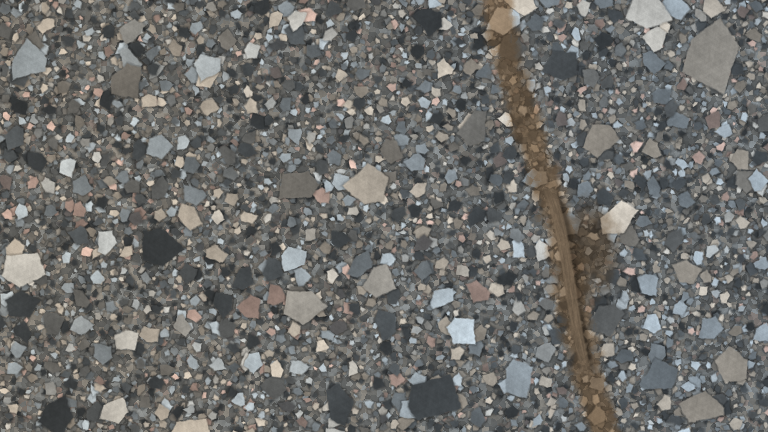
Reproduce this texture procedurally as a Shadertoy shader.

```glsl
const float TAU = 6.28318;
const vec3 COOL = vec3(0.95, 1.01, 1.04);
const vec3 WARM = vec3(1.05, 1.0, 0.92);
const vec3 PINK = vec3(1.12, 0.97, 0.90);
const vec3 SOIL = vec3(0.50, 0.41, 0.31);
const vec3 GROOVE = vec3(0.47, 0.40, 0.32);

vec3 hash3(vec2 p) {
    vec3 q = fract(vec3(p.xyx) * vec3(0.1031, 0.1030, 0.0973));
    q += dot(q, q.yxz + 33.33);
    return fract((q.xxy + q.yzz) * q.zyx);
}

mat2 rotation(float a) {
    return mat2(cos(a), sin(a), -sin(a), cos(a));
}

// Layered sines, roughly -1 to 1
float ripple(vec2 p) {
    float sum = 0.0, amp = 0.5;
    for (int i = 0; i < 4; i++) {
        p = rotation(1.1) * p * 1.7 + 2.3;
        sum += amp * sin(p.x + 1.5 * sin(p.y)) * cos(p.y + sin(p.x * 0.7));
        amp *= 0.72;
    }
    return sum;
}

// Random values of the nearest cell centre
vec3 cellular(vec2 p) {
    vec2 base = floor(p);
    float nearest = 9.0;
    vec3 value = vec3(0.0);
    for (int k = 0; k < 9; k++) {
        vec2 id = base + vec2(k % 3 - 1, k / 3 - 1);
        vec3 h = hash3(id + 71.0);
        float d = length(id + h.xy - p);
        if (d < nearest) { nearest = d; value = hash3(id + 19.0); }
    }
    return value;
}

// Angular chip: five randomly placed cutting planes
float chipDistance(vec2 q, float radius, vec2 seed) {
    float d = -1.0;
    for (int i = 0; i < 5; i++) {
        vec3 h = hash3(seed + float(i) * 17.3);
        float a = (float(i) + 0.55 * h.x) * TAU / 5.0;
        d = max(d, dot(q, vec2(cos(a), sin(a))) - radius * mix(0.6, 1.0, h.y));
    }
    return d;
}

vec3 stoneColor(vec3 h, float lightness) {
    float tone = mix(0.21, 0.80, pow(h.x, lightness));
    vec3 tint = mix(COOL, WARM, smoothstep(0.3, 0.7, h.y));
    tint = mix(tint, PINK, step(0.9, h.z));
    return tone * mix(COOL, tint, smoothstep(0.25, 0.5, tone));
}

// One scattered layer of stones over the colour beneath
vec3 stoneLayer(vec3 color, vec2 p, float size, float density, float lightness, float soft) {
    vec2 g = p / size, base = floor(g);
    for (int k = 0; k < 9; k++) {
        vec2 id = base + vec2(k % 3 - 1, k / 3 - 1);
        vec2 seed = id + floor(size * 5000.0);
        vec3 place = hash3(seed), shape = hash3(seed + 41.0);
        if (place.z > density) continue;
        vec2 q = rotation(shape.x * TAU) * (g - id - 0.15 - 0.7 * place.xy);
        q.x *= mix(0.75, 1.35, shape.y);
        float d = size * chipDistance(q, mix(0.22, 0.44, shape.z), seed);
        vec3 stone = stoneColor(hash3(seed + 83.0), lightness);
        stone *= 1.0 + 0.06 * ripple(p * 55.0 + place.xy * 30.0) + 0.12 * q.y;
        color *= 1.0 - 0.22 * smoothstep(soft * 2.5, 0.0, d);
        color = mix(color, stone, smoothstep(soft, -soft, d));
    }
    return color;
}

// Soil-filled crack with a smooth groove in its lower half
vec3 crack(vec3 color, vec2 p) {
    float t = 1.0 - p.y;
    float side = p.x - (1.15 + 0.255 * t + 0.012 * sin(t * 9.0 + 3.4));
    float ragged = side + 0.012 * ripple(p * 22.0) + 0.012 * (cellular(p * 60.0).x - 0.5);
    float light = dot(color, vec3(0.333));
    vec3 soil = SOIL * (0.42 + 0.95 * light);
    color = mix(color, soil, 0.85 * smoothstep(0.052, 0.018, abs(ragged)));
    float stain = smoothstep(0.1, 0.03, length((p - vec2(1.37, 0.42)) * vec2(1.3, 0.7)) + 0.02 * ripple(p * 30.0));
    color = mix(color, soil * 0.78, 0.75 * stain);
    float span = smoothstep(0.10, 0.2, p.y) * smoothstep(0.58, 0.52, p.y);
    float width = 0.014 + 0.006 * p.y;
    vec3 floorColor = GROOVE * (0.95 + 0.12 * ripple(vec2(side * 160.0, p.y * 18.0)));
    color *= 1.0 - 0.35 * span * smoothstep(0.014, 0.0, abs(side - width));
    return mix(color, floorColor, 0.9 * span * smoothstep(width, width - 0.007, abs(side)));
}

void mainImage(out vec4 fragColor, in vec2 fragCoord) {
    vec2 p = fragCoord / iResolution.y;
    float soft = max(0.0025, 0.7 / iResolution.y);
    vec2 warped = p + 0.0025 * vec2(ripple(p * 45.0), ripple(p * 45.0 + 9.0));

    // Cement and fine grit
    vec3 grit = cellular(warped * 85.0);
    vec3 color = mix(vec3(0.41, 0.41, 0.395), stoneColor(grit, 1.1), 0.38);
    color *= 1.0 + 0.1 * ripple(p * 12.0);

    // Stones from small to large
    float size = 0.018;
    for (int i = 0; i < 6; i++) {
        float level = float(i) / 5.0;
        color = stoneLayer(color, warped, size, mix(0.72, 0.11, level), mix(1.15, 0.85, level), soft);
        size *= 1.55;
    }

    color = crack(color, p);
    color *= 1.0 + 0.04 * ripple(p * 140.0);
    color *= mix(vec3(1.02, 1.0, 0.98), vec3(0.98, 1.0, 1.03), smoothstep(0.0, 1.7, p.x));
    fragColor = vec4(clamp(color, 0.0, 1.0), 1.0);
}
```
